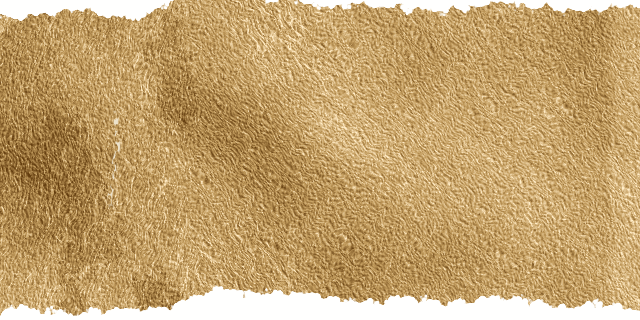
A Shadertoy shader for this texture:

```glsl
const vec3 DARK_GOLD  = vec3(0.44, 0.29, 0.10);
const vec3 MID_GOLD   = vec3(0.76, 0.61, 0.365);
const vec3 LIGHT_GOLD = vec3(0.98, 0.89, 0.73);
const vec3 PAPER      = vec3(1.0, 1.0, 0.995);
const vec3 BARE       = vec3(0.93, 0.89, 0.80);

const vec2  LIGHT_STEP    = vec2(0.0020, 0.0017);
const vec2  GRAIN_SCALE   = vec2(80.0, 125.0);
const vec2  CRUMPLE_SCALE = vec2(30.0, 62.0);
const vec2  GLINT_SCALE   = vec2(36.0, 92.0);
const vec2  FIBRE_SCALE   = vec2(9.0, 62.0);
const float DUST_SCALE    = 190.0;
const float GRAIN_GAIN    = 0.90;
const float CRUMPLE_GAIN  = 0.36;
const float GLINT_GAIN    = 0.42;
const float FIBRE_GAIN    = 0.62;
const float DUST_GAIN     = 0.36;
const float BASE_TONE     = 0.03;
const float SEAM_X        = 0.60;
const float LEFT_ANGLE    = 1.45;
const float RIGHT_ANGLE   = -0.87;

vec2 hash22(vec2 p) {
    vec3 a = fract(p.xyx * vec3(0.1031, 0.1030, 0.0973));
    a += dot(a, a.yzx + 33.33);
    return fract((a.xx + a.yz) * a.zy);
}

// Nearest distance, second nearest distance, random value of the cell
vec3 cellular(vec2 p) {
    vec2 cell = floor(p), f = p - cell;
    vec3 best = vec3(9.0, 9.0, 0.0);
    for (int j = -1; j <= 1; j++)
    for (int i = -1; i <= 1; i++) {
        vec2 o = vec2(i, j);
        vec2 h = hash22(cell + o + 400.0);
        float d = length(o + h - f);
        if (d < best.x) best = vec3(d, best.x, fract(h.x * 7.0 + h.y * 13.0));
        else best.y = min(best.y, d);
    }
    return best;
}

mat2 turn(float a) {
    float c = cos(a), s = sin(a);
    return mat2(c, -s, s, c);
}

// Side-lit height of stretched cells
float relief(vec2 p, mat2 axes, vec2 scale, float reach) {
    vec2 q = axes * p * scale;
    vec2 d = axes * LIGHT_STEP * reach * scale;
    return cellular(q + d).x - cellular(q - d).x;
}

// Thin broken lines along some of the cell borders
float creases(vec2 q, float width, float share) {
    vec3 c = cellular(q);
    return (1.0 - smoothstep(0.3 * width, width, c.y - c.x)) * step(1.0 - share, c.z);
}

float blob(vec2 p, vec2 centre, vec2 radius, float angle) {
    vec2 q = turn(angle) * (p - centre) / radius;
    return exp(-dot(q, q));
}

// Signed distance into the torn sheet, positive inside
float sheet(vec2 p) {
    float x = p.x;
    float top = 0.044 - 0.052 * smoothstep(0.42, 0.56, x)
              + 0.030 * smoothstep(0.92, 1.06, x) + 0.010 * cos(14.0 * (x - 1.35));
    float bottom = 0.026 + 0.058 * smoothstep(0.40, 0.70, x)
                 - 0.025 * smoothstep(0.85, 1.10, x)
                 - 0.020 * smoothstep(1.68, 1.78, x) + 0.008 * sin(21.0 * x);
    float ragged = 0.034 * (cellular(p * 21.0).x - 0.5)
                 + 0.018 * (cellular(p * 58.0).x - 0.5);
    return min(1.0 - top - p.y, p.y - bottom) + ragged;
}

// Broad light and dark areas of the foil
float broadTone(vec2 p, float left) {
    float tone = BASE_TONE;
    tone += 0.07 * sin(7.0 * p.x + 2.0 * sin(5.0 * p.y)) * sin(9.0 * p.y + 3.0 * p.x);
    tone += 0.04 * sin(19.0 * p.x + 8.0 * p.y + 2.0 * sin(13.0 * p.y));
    tone -= 0.45 * blob(p, vec2(0.80, 0.54), vec2(0.32, 0.13), -0.65);
    tone -= 0.26 * blob(p, vec2(1.25, 0.17), vec2(0.32, 0.13), 0.1);
    tone -= 0.22 * blob(p, vec2(1.82, 0.78), vec2(0.10, 0.20), 0.0);
    tone += 0.20 * blob(p, vec2(1.08, 0.62), vec2(0.50, 0.20), -0.6);
    tone += 0.16 * blob(p, vec2(1.60, 0.45), vec2(0.30, 0.22), 0.3);
    tone += 0.22 * smoothstep(1.89, 1.93, p.x + 0.01 * sin(17.0 * p.y));
    // Overlapping scraps with frayed borders
    vec2 fray = vec2(cellular(p * 26.0).x, cellular(p.yx * 31.0).x) - 0.5;
    vec2 bent = p * vec2(6.0, 4.0) + 0.15 * sin(p.yx * vec2(17.0, 23.0)) + 0.5 * fray;
    float scrap = (cellular(bent).z - 0.60) * 0.45;
    scrap -= 0.36 * blob(p, vec2(0.14, 0.46), vec2(0.26, 0.26), 0.0);
    return tone + left * scrap;
}

void mainImage(out vec4 fragColor, in vec2 fragCoord) {
    vec2 p = fragCoord / iResolution.y;
    float pixel = 1.0 / iResolution.y;
    vec2 w = p + 0.018 * sin(p.yx * vec2(9.0, 11.0) + vec2(1.0, 4.0));
    w += 0.0045 * sin(p.yx * vec2(67.0, 83.0) + 3.0 * sin(p * 29.0));

    // Two leaves meet at a wavering seam
    float seam = SEAM_X + 0.02 * sin(12.0 * p.y) + 0.012 * sin(41.0 * p.y);
    float left = 1.0 - smoothstep(seam - 0.03, seam + 0.03, p.x);
    mat2 axes = turn(p.x < seam ? LEFT_ANGLE : RIGHT_ANGLE);

    // Crinkled surface with sharp specks
    float tone = broadTone(p, left);
    tone += GRAIN_GAIN * relief(w, axes, GRAIN_SCALE, 1.0);
    tone += CRUMPLE_GAIN * relief(w, axes, CRUMPLE_SCALE, 1.4);
    tone += DUST_GAIN * (cellular(p * DUST_SCALE).z - 0.5);
    tone += GLINT_GAIN * (creases(axes * w * GLINT_SCALE, 0.20, 0.45) - 0.08);

    // Bright fibres where the foil is drawn out
    float drawn = 0.65 * left + blob(p, vec2(0.76, 0.19), vec2(0.24, 0.15), -0.5)
                + blob(p, vec2(0.88, 0.92), vec2(0.20, 0.11), -0.6)
                + 0.4 * blob(p, vec2(1.0, 0.65), vec2(0.35, 0.12), -0.7);
    float fibre = creases(axes * w * FIBRE_SCALE, 0.16, 0.6);
    tone += FIBRE_GAIN * min(drawn, 1.0) * (fibre - 0.06);

    vec3 gold = tone < 0.0 ? mix(MID_GOLD, DARK_GOLD, min(-tone, 1.15))
                           : mix(MID_GOLD, LIGHT_GOLD, min(tone, 1.15));

    // Worn upright scratch
    float off = abs(p.x - 0.355 - 0.010 * sin(14.0 * p.y) - 0.004 * sin(61.0 * p.y));
    float worn = smoothstep(0.35, 0.60, cellular(p * vec2(80.0, 45.0)).x);
    float span = smoothstep(0.32, 0.40, p.y) * (1.0 - smoothstep(0.62, 0.68, p.y));
    gold = mix(gold, BARE, worn * span * (1.0 - smoothstep(0.004, 0.010, off)));

    float inside = smoothstep(-pixel, pixel, sheet(p));
    fragColor = vec4(mix(PAPER, gold, inside), 1.0);
}
```
